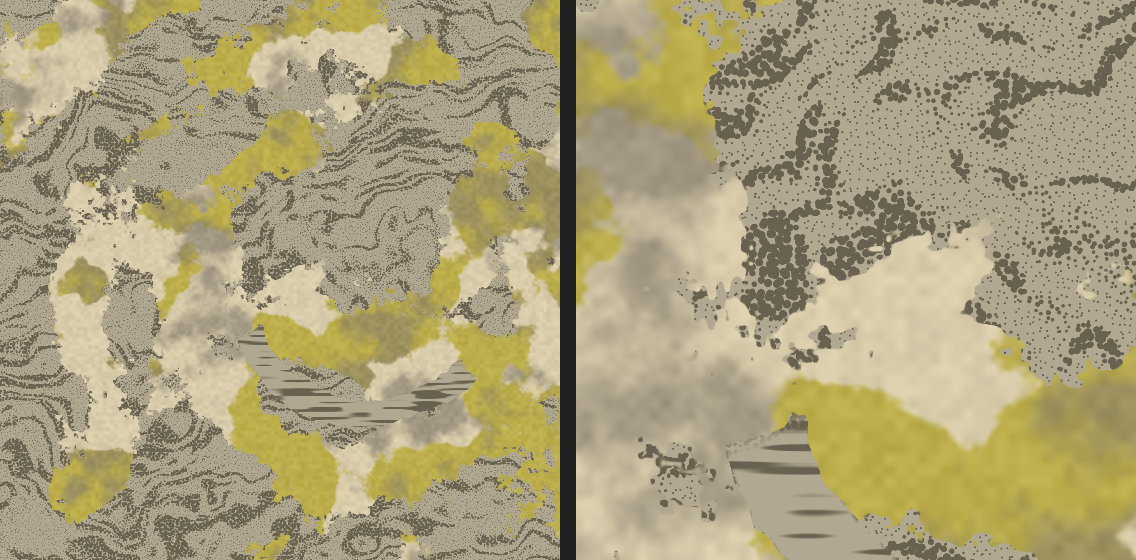
Left, the full canvas; right, a detail of the centre.
A WebGL 1 fragment shader for this texture:

```glsl
precision highp float;
// Weathered stone grain swirling in a spiral, with ragged ochre and cream lichen patches.

uniform vec2 u_resolution;

const vec3 STONE  = vec3(0.690, 0.660, 0.565);
const vec3 GROOVE = vec3(0.410, 0.380, 0.310);
const vec3 OCHRE  = vec3(0.735, 0.680, 0.290);
const vec3 OLIVE  = vec3(0.610, 0.565, 0.370);
const vec3 CREAM  = vec3(0.850, 0.800, 0.670);
const vec3 ASH    = vec3(0.590, 0.555, 0.480);

const vec2  SPIRAL_CENTRE = vec2(0.62, 0.50);
const float SPIRAL_PITCH  = 0.19;
const float SPECK_CELLS   = 240.0;              // specks across the canvas
const vec2  GRAIN_SCALE   = vec2(26.0, 100.0);  // streaks before warping
const vec2  LINE_SCALE    = vec2(17.0, 210.0);  // straight level lines
const float GRAIN_WARP    = 0.36;
const float PATCH_SCALE   = 7.0;
const float PATCH_LEVEL   = 0.585;
const float CREAM_LEVEL   = 0.535;
const float TAU = 6.2831853;

float hash(vec2 p) {
  return fract(sin(dot(p, vec2(127.1, 311.7))) * 43758.55);
}

float noise(vec2 p) {
  vec2 i = floor(p);
  vec2 f = fract(p);
  f = f * f * (3.0 - 2.0 * f);
  return mix(mix(hash(i), hash(i + vec2(1.0, 0.0)), f.x),
             mix(hash(i + vec2(0.0, 1.0)), hash(i + 1.0), f.x), f.y);
}

float fbm(vec2 p) {
  float sum = 0.0;
  float weight = 0.533;
  for (int i = 0; i < 4; i++) {
    sum += weight * noise(p);
    p = mat2(1.6, 1.2, -1.2, 1.6) * p + 5.3;
    weight *= 0.5;
  }
  return sum;
}

// Distance to the nearest jittered cell point.
float cellDistance(vec2 p) {
  vec2 cell = floor(p);
  float nearest = 2.0;
  for (int y = -1; y <= 1; y++) {
    for (int x = -1; x <= 1; x++) {
      vec2 id = cell + vec2(float(x), float(y));
      vec2 point = id + vec2(hash(id), hash(id + 37.0));
      nearest = min(nearest, length(point - p));
    }
  }
  return nearest;
}

// Soft ring of a given radius and width.
float ring(float r, float radius, float width) {
  float x = (r - radius) / width;
  return exp(-x * x);
}

// Speckled grain that follows a warped flow.
float swirlGrain(vec2 p, float pixel) {
  vec2 warp = vec2(fbm(p * 5.0 + 2.0), fbm(p * 5.0 + 19.0)) - 0.5;
  float streak = noise((p + GRAIN_WARP * warp) * GRAIN_SCALE);
  float radius = mix(0.14, 0.60, smoothstep(0.45, 0.78, streak));
  float soft = clamp(0.4 * pixel * SPECK_CELLS, 0.03, 0.3);
  return 1.0 - smoothstep(radius - soft, radius + soft, cellDistance(p * SPECK_CELLS));
}

// Long level lines of the smooth crescents.
float levelLines(vec2 p) {
  float line = 0.75 * noise(p * LINE_SCALE) + 0.25 * noise(p * LINE_SCALE * vec2(0.4, 0.25));
  return smoothstep(0.58, 0.70, line);
}

vec3 lichen(vec2 p, float rag, float arc) {
  float mottling = fbm(p * 24.0 + 8.0);
  float dull = smoothstep(0.46, 0.64, 0.6 * fbm(p * 6.0 + 51.0) + 0.4 * mottling);
  vec3 yellow = mix(OCHRE, OLIVE, dull);
  float shade = smoothstep(0.50, 0.68, 0.6 * fbm(p * 8.0 + 73.0) + 0.4 * mottling);
  vec3 pale = mix(CREAM, ASH, 0.85 * shade);
  float tone = fbm(p * 8.0 + 31.0) + 0.05 * arc + 0.4 * rag;
  vec3 colour = mix(yellow, pale, smoothstep(CREAM_LEVEL - 0.02, CREAM_LEVEL + 0.03, tone));
  return colour + 0.10 * (noise(p * 150.0) - 0.5) * vec3(0.7, 0.7, 0.6);
}

void main() {
  vec2 p = gl_FragCoord.xy / u_resolution;
  float pixel = 1.0 / min(u_resolution.x, u_resolution.y);

  // Spiral layout
  vec2 d = p - SPIRAL_CENTRE + 0.03 * (vec2(noise(p * 9.0), noise(p * 9.0 + 13.0)) - 0.5);
  float r = length(d);
  float angle = atan(d.y, d.x);
  float spiral = cos(TAU * r / SPIRAL_PITCH - angle);
  float arc = ring(r, 0.29, 0.04) * smoothstep(0.35, 0.85, cos(angle - 2.5));
  float core = ring(r, 0.09, 0.04);

  // Stone: swirling specks, with level lines in the lower spiral troughs
  float sector = smoothstep(0.45, 0.55, cos(angle + 1.65)) * step(0.16, r) * step(r, 0.33);
  float calm = sector * smoothstep(0.64, 0.72, -spiral + 0.2 * (noise(p * 60.0) - 0.5));
  float groove = mix(swirlGrain(p, pixel), levelLines(p), calm);
  vec3 colour = mix(STONE, GROOVE, groove);

  // Lichen: ragged patches along the spiral arms and the right edge
  float rag = 0.10 * (noise(p * 75.0) - 0.5) + 0.08 * (noise(p * 210.0) - 0.5);
  float cover = fbm(p * PATCH_SCALE + 4.0) + 0.09 * spiral + 0.15 * arc + 0.07 * core;
  cover += rag - 0.2 * calm + 0.15 * smoothstep(0.985, 1.0, p.x);
  float patchMask = smoothstep(PATCH_LEVEL - 0.008, PATCH_LEVEL + 0.008, cover);
  colour = mix(colour, lichen(p, rag, arc), patchMask);

  gl_FragColor = vec4(colour, 1.0);
}
```
